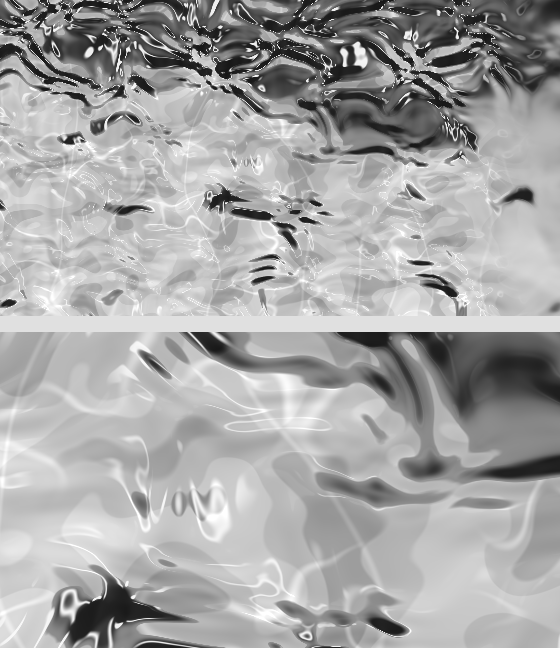
Top: the whole. Bottom: its middle third, enlarged.
This texture is drawn by a WebGL 1 fragment shader. Its source:

```glsl
precision highp float;
// Rippling liquid glass in grey: a dark sky bent by a warped relief over a pale floor.
// The slope of the relief shifts a dark-to-light ramp and places white glints;
// broken crests carry the ripples downward, and the right side falls out of focus.

uniform vec2 u_resolution;

#define RIPPLE_SCALE vec2(11.0, 16.0)
#define CREST_SCALE vec2(1.9, 3.7)
#define HORIZON 0.66
#define RAMP 2.0
#define BEND 0.62
#define GLINT_WIDTH 0.27
#define PALE 0.725
#define MIDDLE 0.55
#define SHADOW 0.40
#define BLACK 0.12

const mat2 TURN = mat2(0.8, 0.6, -0.6, 0.8);

vec2 gradientAt(vec2 cell) {
  float angle = 6.2832 * fract(sin(dot(cell, vec2(127.1, 311.7))) * 43758.5453);
  return vec2(cos(angle), sin(angle));
}

// Gradient noise, about -0.7 to 0.7
float noise(vec2 p) {
  vec2 i = floor(p), f = p - i;
  vec2 u = f * f * f * (f * (f * 6.0 - 15.0) + 10.0);
  vec2 e = vec2(1.0, 0.0);
  float low = mix(dot(gradientAt(i), f), dot(gradientAt(i + e), f - e), u.x);
  float high = mix(dot(gradientAt(i + e.yx), f - e.yx), dot(gradientAt(i + 1.0), f - 1.0), u.x);
  return mix(low, high, u.y);
}

vec2 warp(vec2 p) {
  return vec2(noise(p), noise(p + vec2(17.3, 8.1)));
}

// Height of the liquid surface
float relief(vec2 p) {
  vec2 q = TURN * (p * RIPPLE_SCALE) + 1.5 * warp(p * 6.0);
  return noise(q) + 0.4 * noise(TURN * q * 1.9 + 4.0);
}

// Slope by finite differences; a wide step smooths it
vec2 reliefSlope(vec2 p, float stepSize) {
  float h = relief(p);
  vec2 e = vec2(stepSize, 0.0);
  return vec2(relief(p + e) - h, relief(p + e.yx) - h) / (stepSize * 14.0);
}

// Thin line around the zero contour of a field
float contour(float field, float width) {
  return 1.0 - smoothstep(0.0, width, abs(field));
}

void main() {
  vec2 p = gl_FragCoord.xy / u_resolution.y;
  float across = gl_FragCoord.x / u_resolution.x;
  float blur = smoothstep(0.82, 0.97, across + 0.08 * noise(p * 3.0));
  float focus = 1.0 - blur;
  vec2 slope = reliefSlope(p, mix(0.002, 0.06, blur));

  // Broken chains of ripples, dense near the top
  vec2 bent = p + 0.09 * warp(p * 4.0 + 3.0);
  float crest = contour(noise(bent * CREST_SCALE + vec2(2.4, 5.7)), 0.19);
  crest *= smoothstep(-0.28, 0.06, noise(bent * 3.1 + 21.0));
  crest *= mix(0.72, 1.0, smoothstep(0.1, 0.5, p.y));
  float agitation = max(max(crest, 0.9 * smoothstep(0.55, 0.85, p.y)), 0.22);

  // Bent position on the ramp from pale floor to dark sky
  float depth = (p.y - HORIZON) * RAMP + 0.3 * (across - 0.5);
  depth += 1.0 * noise(bent * vec2(2.3, 4.2) + 9.0);
  depth = max(depth, -0.42);
  float ramp = depth + 0.6 * crest + BEND * agitation * dot(slope, vec2(0.55, 0.9));
  ramp += blur * 0.5 * noise(p * 8.0 + 40.0);

  // Pale floor with crisp folds, caustics and long hanging threads
  vec2 drift = p + 0.05 * warp(p * 9.0);
  float caustic = contour(noise(drift * vec2(8.0, 13.0) + 30.0), 0.08);
  caustic *= smoothstep(-0.1, 0.3, noise(p * 5.0 + 12.0));
  float thread = contour(noise(bent * vec2(4.5, 1.3) + 50.0), 0.025);
  float streak = noise(vec2(p.x * 34.0, p.y * 3.0) + slope * 0.3);
  float fold = noise(drift * vec2(9.0, 14.0) + 80.0);
  float pale = PALE + 0.03 * slope.y + 0.07 * smoothstep(0.0, 0.3, noise(bent * 4.0 + 70.0));
  pale += 0.04 * (1.0 - smoothstep(0.0, 0.35, p.y));
  pale += focus * (0.15 * caustic + 0.07 * thread + 0.06 * smoothstep(0.10, 0.14, fold));
  pale -= focus * 0.10 * smoothstep(0.18, 0.24, -fold);
  pale += 0.08 * streak * (1.0 - smoothstep(0.1, 0.5, across));

  // Shadow pools: crisp lower edge, then a slow fall to black
  float sheen = smoothstep(-0.9, 1.1, slope.y + 0.8 * noise(bent * vec2(3.0, 9.0)));
  float dark = mix(SHADOW, BLACK, sheen) + 0.06 * streak * focus;
  float edge = smoothstep(-0.4 * blur, mix(0.07, 0.5, blur), ramp);
  float tone = mix(pale, MIDDLE, edge);
  tone = mix(tone, dark, smoothstep(0.06, mix(0.42, 0.8, blur), ramp));

  // White loops and spots where the slope faces the light
  float facing = dot(slope, vec2(0.5, 0.87));
  float loops = contour(facing - 0.7, GLINT_WIDTH) * smoothstep(-0.2, 0.4, slope.x);
  vec2 offLight = slope - vec2(-0.7, 0.5);
  float spots = smoothstep(0.25, 0.75, exp(-7.0 * dot(offLight, offLight)));
  float glint = max(loops, spots) * focus * smoothstep(0.15, 0.55, agitation);
  tone = mix(tone, 0.98, 0.95 * glint);
  tone += 0.14 * loops * focus * (1.0 - edge);

  gl_FragColor = vec4(vec3(clamp(tone, 0.04, 1.0)), 1.0);
}
```
